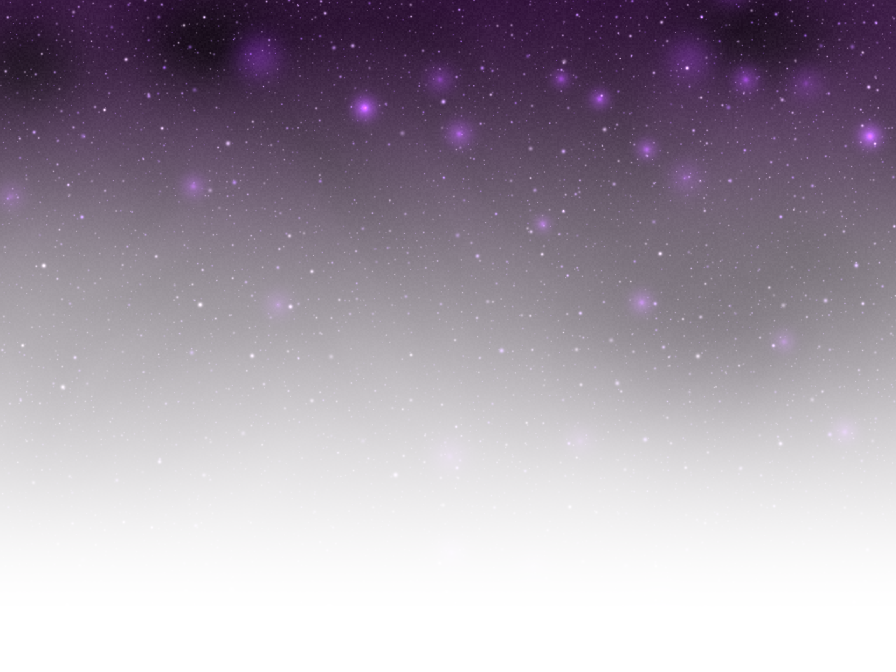
This background is drawn by a Shadertoy shader. Its source:

```glsl
// A violet starry night sky with hazy glows, dissolving downward into white mist.

const vec3 SKY_VIOLET  = vec3(0.21, 0.08, 0.25);
const vec3 SKY_DUSK    = vec3(0.17, 0.12, 0.18);
const vec3 SKY_DARK    = vec3(0.08, 0.055, 0.085);
const vec3 GLOW_COLOR  = vec3(0.44, 0.16, 0.66);
const vec3 STAR_WHITE  = vec3(1.0, 0.95, 1.0);
const vec3 STAR_VIOLET = vec3(0.60, 0.38, 0.95);
const vec3 MIST_COLOR  = vec3(1.0);

const float MIST_TOP    = 1.08;   // height where the mist starts
const float MIST_BOTTOM = 0.07;   // height where it turns solid
const float CLOUD_MIST  = 0.045;  // unevenness of the mist
const float GLOW_CELL   = 0.14;
const float GRAIN_CELL  = 0.0026;
const float GRAIN_LEVEL = 0.035;

// Large features, as fractions of the canvas
const vec2 DARK_LEFT   = vec2(0.235, 0.935);
const vec2 DARK_EDGE   = vec2(0.03, 0.90);
const vec2 DARK_RIGHT  = vec2(0.84, 0.95);
const vec2 SHADE_RIGHT = vec2(0.77, 0.50);
const vec2 LIGHT_LEFT  = vec2(0.04, 0.62);
const vec2 HAZE_LEFT   = vec2(0.288, 0.916);
const vec2 HAZE_RIGHT  = vec2(0.770, 0.912);
const vec2 SPARK_LEFT  = vec2(0.407, 0.839);
const vec2 SPARK_RIGHT = vec2(0.971, 0.797);

vec3 hash3(vec2 cell) {
    vec3 h = fract(cell.xyx * vec3(0.1031, 0.1030, 0.0973));
    h += dot(h, h.yxz + 33.33);
    return fract((h.xxy + h.yzz) * h.zyx);
}

float blob(vec2 p, vec2 center, vec2 radius) {
    vec2 q = (p - center) / radius;
    return exp(-dot(q, q));
}

// Layered sines with warped, rotated octaves, about -1 to 1
float clouds(vec2 p) {
    float sum = 0.0, amp = 0.5;
    for (int i = 0; i < 5; i++) {
        p += 0.45 * sin(p.yx * 1.3 + float(i));
        sum += amp * sin(p.x) * cos(p.y);
        p = mat2(1.4, 1.1, -1.1, 1.4) * p + 2.7;
        amp *= 0.55;
    }
    return sum;
}

// One star per occupied grid cell
vec3 starLayer(vec2 p, float cellSize, float radius, float density, float level) {
    vec2 cell = floor(p / cellSize);
    vec3 place = hash3(cell + 17.0);
    vec3 look = hash3(cell + 71.0);
    vec2 center = (cell + 0.2 + 0.6 * place.xy) * cellSize;
    float size = max(radius * mix(0.65, 1.2, look.x), 0.55 / iResolution.y);
    float light = blob(p, center, vec2(size)) * step(place.z, density);
    return mix(STAR_VIOLET, STAR_WHITE, look.y) * light * level * mix(0.35, 1.0, look.z);
}

// Scattered round glows, gathered from neighbouring cells
float glowField(vec2 p) {
    float sum = 0.0;
    vec2 base = floor(p / GLOW_CELL);
    for (int j = -1; j <= 1; j++)
    for (int i = -1; i <= 1; i++) {
        vec2 cell = base + vec2(i, j);
        vec3 place = hash3(cell + 5.0);
        vec3 look = hash3(cell + 43.0);
        vec2 center = (cell + place.xy) * GLOW_CELL;
        float present = step(place.z, mix(0.12, 0.45, smoothstep(0.35, 0.8, center.x)));
        float size = mix(0.012, 0.026, look.x);
        float core = blob(p, center, vec2(0.004));
        sum += present * mix(0.25, 0.6, look.y) * (blob(p, center, vec2(size)) + core);
    }
    return sum;
}

// A bright star with a halo
float spark(vec2 p, vec2 center) {
    return 0.85 * blob(p, center, vec2(0.017)) + 0.8 * blob(p, center, vec2(0.005));
}

void mainImage(out vec4 fragColor, in vec2 fragCoord) {
    vec2 uv = fragCoord / iResolution.xy;
    vec2 p = fragCoord / iResolution.y;
    vec2 aspect = vec2(iResolution.x / iResolution.y, 1.0);
    float cloud = clouds(p * 5.0 + 1.5);

    // Night sky with dark pockets
    vec3 sky = mix(SKY_DUSK, SKY_VIOLET, smoothstep(0.5, 1.0, uv.y + 0.15 * cloud));
    float dark = blob(uv, DARK_LEFT, vec2(0.075, 0.075))
               + blob(uv, DARK_EDGE, vec2(0.07, 0.08))
               + blob(uv, DARK_RIGHT, vec2(0.10, 0.08));
    sky = mix(sky, SKY_DARK, clamp(dark * 0.8 - 0.2 * cloud, 0.0, 1.0));
    sky += GRAIN_LEVEL * (hash3(floor(p / GRAIN_CELL)).x - 0.5);

    // Violet glows
    float glow = glowField(p) + spark(p, SPARK_LEFT * aspect) + spark(p, SPARK_RIGHT * aspect);
    glow += 0.45 * blob(p, HAZE_LEFT * aspect, vec2(0.034));
    glow += 0.35 * blob(p, HAZE_RIGHT * aspect, vec2(0.034));
    sky += GLOW_COLOR * glow;

    // Stars from fine dust to bright points
    sky += starLayer(p, 0.011, 0.0012, 0.35, 0.40);
    sky += starLayer(p + 3.1, 0.026, 0.0017, 0.45, 0.65);
    sky += starLayer(p + 7.3, 0.062, 0.0027, 0.50, 1.0);

    // Mist rising from below
    float mist = 1.0 - smoothstep(MIST_BOTTOM, MIST_TOP, uv.y);
    float uneven = smoothstep(0.15, 0.5, uv.y);
    mist += uneven * CLOUD_MIST * cloud;
    mist -= 0.13 * blob(uv, SHADE_RIGHT, vec2(0.18, 0.14));
    mist += 0.06 * blob(uv, LIGHT_LEFT, vec2(0.18, 0.16));
    mist -= 0.06 * dark;
    vec3 color = mix(min(sky, vec3(1.0)), MIST_COLOR, clamp(mist, 0.0, 1.0));

    fragColor = vec4(color, 1.0);
}
```
